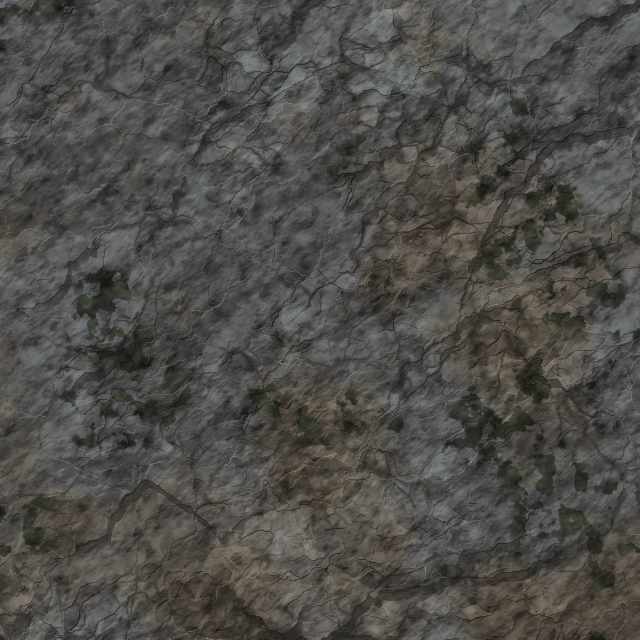
Write a Shadertoy shader that draws this texture.

```glsl
const vec3 COOL_STONE = vec3(0.342, 0.350, 0.354);
const vec3 WARM_STONE = vec3(0.340, 0.325, 0.300);
const vec3 OCHRE = vec3(0.355, 0.312, 0.258);
const vec3 CREVICE = vec3(0.130, 0.122, 0.108);
const vec3 MOSS = vec3(0.150, 0.165, 0.128);
const vec2 SKY_DIR = vec2(-0.35, 0.94);

float hash(vec2 p) {
    vec3 q = fract(p.xyx * 0.1031);
    q += dot(q, q.yzx + 33.33);
    return fract((q.x + q.y) * q.z);
}

vec2 hash2(vec2 p) {
    return vec2(hash(p), hash(p + vec2(37.0, 91.0)));
}

float noise(vec2 p) {
    vec2 i = floor(p), f = fract(p);
    f = f * f * (3.0 - 2.0 * f);
    float low = mix(hash(i), hash(i + vec2(1, 0)), f.x);
    float high = mix(hash(i + vec2(0, 1)), hash(i + vec2(1, 1)), f.x);
    return mix(low, high, f.y);
}

float fbm(vec2 p, int octaves) {
    float sum = 0.0, amp = 0.5, total = 0.0;
    for (int i = 0; i < octaves; i++) {
        sum += amp * noise(p);
        total += amp;
        amp *= 0.5;
        p = mat2(1.6, 1.2, -1.2, 1.6) * p + 17.3;
    }
    return sum / total;
}

// Rotate to the bedding direction and stretch along it
vec2 strata(vec2 p, float angle, float stretch) {
    float c = cos(angle), s = sin(angle);
    return vec2(c * p.x + s * p.y, c * p.y - s * p.x) * vec2(1.0 / stretch, stretch);
}

// Tilted broken blocks: height, tone, closeness to a joint
vec3 blocks(vec2 p, float jointWidth) {
    vec2 cell = floor(p), nearId = cell, local = vec2(0);
    float first = 9.0, second = 9.0;
    for (int y = -1; y <= 1; y++)
    for (int x = -1; x <= 1; x++) {
        vec2 id = cell + vec2(x, y);
        vec2 d = p - id - hash2(id);
        float dist = length(d);
        if (dist < first) {
            second = first;
            first = dist;
            nearId = id;
            local = d;
        } else second = min(second, dist);
    }
    vec2 tilt = 2.0 * hash2(nearId + 11.0) - 1.0;
    float tone = hash(nearId + 53.0);
    float joint = 1.0 - smoothstep(0.0, jointWidth, second - first);
    return vec3(dot(local, tilt) + hash(nearId + 71.0), tone, joint);
}

// Share of crumbled rock, greater toward the foot of the cliff
float crumble(vec2 p) {
    float broken = fbm(p * 5.0 + 8.0, 4) + 0.22 * (0.5 - p.y);
    return smoothstep(0.40, 0.60, broken);
}

// Jagged displacement, mostly of short wavelength
vec2 fracture(vec2 p) {
    vec2 broad = vec2(fbm(p * 6.0, 2), fbm(p * 6.0 + 40.0, 2)) - 0.5;
    vec2 fine = vec2(fbm(p * 38.0, 3), fbm(p * 38.0 + 40.0, 3)) - 0.5;
    return 0.075 * broad + 0.030 * fine;
}

// Cliff relief: height, tone, crack darkness
vec3 surface(vec2 p) {
    float loose = crumble(p);
    vec2 w = p + fracture(p);
    vec3 slabs = blocks(strata(w, 0.60, 1.40) * 4.6 + 3.0, 0.06);
    vec3 stones = blocks(strata(w, 0.90, 1.30) * 12.0 + 20.0, 0.10);
    vec3 rubble = blocks(strata(w, 0.50, 1.25) * 31.0 + 60.0, 0.22);
    float height = 0.060 * slabs.x + mix(0.012, 0.026, loose) * stones.x
                 + 0.010 * loose * rubble.x
                 + 0.046 * fbm(strata(p, 0.75, 1.25) * 20.0, 5);
    float tone = 0.13 * (slabs.y - 0.5) + 0.14 * (stones.y - 0.5) * (0.4 + loose)
               + 0.24 * (rubble.y - 0.5) * loose;
    float open = smoothstep(0.45, 0.68, noise(p * 22.0 + 5.0));
    float crack = max(slabs.z * 0.7, stones.z * mix(0.2, 0.6, loose)) * open;
    return vec3(height, tone, max(crack, rubble.z * loose * open * 0.5));
}

// Shade thrown by ledges standing out above the point
float ledgeShade(vec2 p, float height) {
    float shade = 0.0;
    for (int i = 1; i <= 3; i++) {
        float reach = float(i);
        float rise = surface(p + SKY_DIR * 0.005 * reach).x - height;
        shade = max(shade, smoothstep(0.006, 0.036, rise - 0.003 * reach));
    }
    return shade;
}

// Small cushions gathered in a few damp places
float mossCover(vec2 p) {
    float damp = smoothstep(0.55, 0.66, fbm(p * 6.0 + 90.0, 3));
    return damp * smoothstep(0.52, 0.60, fbm(p * 42.0 + 30.0, 4));
}

void mainImage(out vec4 fragColor, in vec2 fragCoord) {
    vec2 p = fragCoord / iResolution.y;
    vec3 rock = surface(p);
    float loose = crumble(p);

    // Soft light from the sky
    float stepSize = 0.0016;
    float dx = surface(p + vec2(stepSize, 0)).x - rock.x;
    float dy = surface(p + vec2(0, stepSize)).x - rock.x;
    float slope = clamp(-dot(vec2(dx, dy), SKY_DIR) / stepSize, -2.5, 1.0);
    float relief = slope / (1.0 + abs(slope));

    // Mineral colour and weathering
    float warmth = fbm(p * 6.0 + 25.0, 5) + 0.32 * (0.48 - p.y) + 0.10 * loose;
    warmth += 0.22 * (fbm(p * 28.0 + 13.0, 3) - 0.5);
    vec3 color = mix(COOL_STONE, WARM_STONE, smoothstep(0.42, 0.66, warmth));
    color = mix(color, OCHRE, 0.6 * smoothstep(0.62, 0.84, warmth));
    float stain = fbm(p * 9.0 + 70.0, 4) - 0.5;
    float grain = fbm(p * 65.0, 3) - 0.5;
    float pits = smoothstep(0.40, 0.24, fbm(strata(p, 0.8, 1.3) * 60.0 + 9.0, 3));
    float chips = blocks(strata(p + fracture(p), 0.6, 1.2) * 62.0, 0.2).y - 0.5;
    color *= 0.99 + rock.y + 0.36 * relief + 0.30 * stain + 0.52 * grain
           + mix(0.04, 0.26, loose) * chips - 0.22 * pits;

    // Moss, cracks and overhangs
    color = mix(color, MOSS * (1.0 + 1.6 * grain + 0.3 * relief), 0.8 * mossCover(p));
    color = mix(color, CREVICE, 0.75 * rock.z);
    color = mix(color, CREVICE, 0.50 * ledgeShade(p, rock.x));
    fragColor = vec4(clamp(color, 0.0, 1.0), 1.0);
}
```
